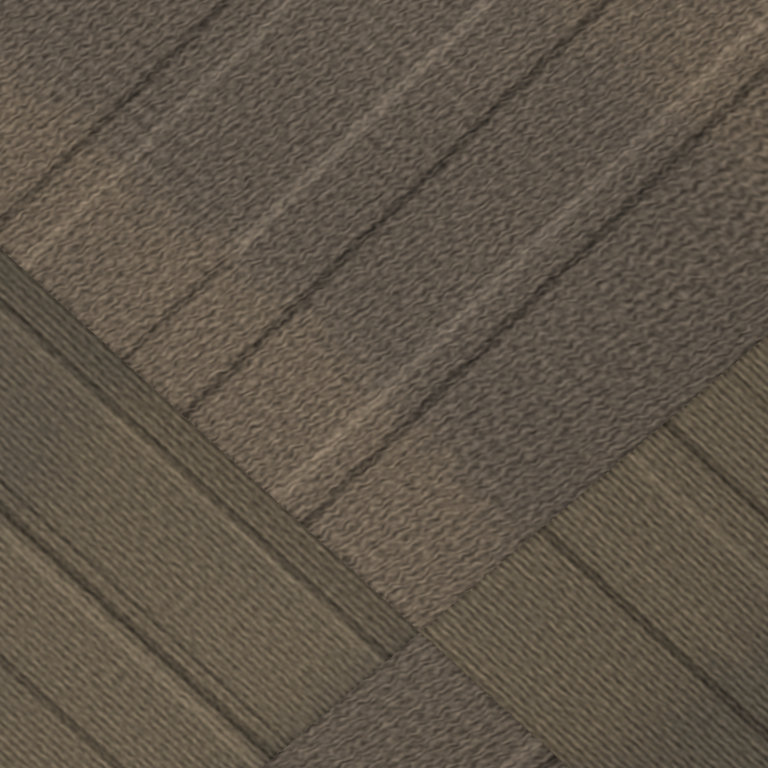
A Shadertoy shader for this texture:

```glsl
// Diagonal quarter-turned carpet tiles with ribbed yarn, dark and light pinstripes.
// A gently sheared tile frame picks each grain direction; gradient noise bends the
// ribs and breaks them into stitches, and broad yarn blocks shift the tone.

#define CORNER vec2(0.547, 0.177)   // where four tiles meet
#define ANGLE 0.777                 // tile rotation in radians
#define RIBS 108.0                  // ribs per tile
#define RIB_DEPTH 0.125
#define STITCH_DEPTH 0.30
#define FLECK_DEPTH 0.17
#define STITCH_TILT 0.17            // stitches lean off the stripe direction
#define SEAM_WIDTH 0.0055
#define TAN_YARN vec3(0.408, 0.361, 0.306)
#define GREY_YARN vec3(0.361, 0.326, 0.287)
#define TURNED_TINT vec3(0.965, 0.975, 0.945)

// Each stripe: position across tile, half width, shade, start along tile
const vec4 WIDE_SET[7] = vec4[7](
    vec4(0.206, 0.0080, -0.25, -1.0), vec4(0.255, 0.0105, 0.17, -1.0),
    vec4(0.416, 0.0080, -0.25, -1.0), vec4(0.523, 0.0065, -0.22, -1.0),
    vec4(0.523, 0.0085, 0.40, 0.19), vec4(0.703, 0.0085, 0.16, -1.0),
    vec4(0.762, 0.0070, -0.24, -1.0));
const vec4 EDGE_SET[7] = vec4[7](
    vec4(0.605, 0.0060, -0.23, -1.0), vec4(0.728, 0.0090, 0.14, -1.0),
    vec4(0.750, 0.0075, -0.28, -1.0), vec4(0.777, 0.0045, -0.17, -1.0),
    vec4(0.936, 0.0060, 0.10, -1.0), vec4(0.949, 0.0060, -0.24, -1.0),
    vec4(0.980, 0.0220, -0.09, -1.0));

vec2 hashGradient(vec2 cell) {
    float h = fract(sin(dot(cell, vec2(127.1, 311.7))) * 43758.55);
    return vec2(cos(6.28318 * h), sin(6.28318 * h));
}

float gradientNoise(vec2 p) {
    vec2 i = floor(p), f = fract(p);
    vec2 w = f * f * f * (f * (f * 6.0 - 15.0) + 10.0);
    vec2 e = vec2(0.0, 1.0);
    float low = mix(dot(hashGradient(i), f),
                    dot(hashGradient(i + e.yx), f - e.yx), w.x);
    float high = mix(dot(hashGradient(i + e.xy), f - e.xy),
                     dot(hashGradient(i + e.yy), f - e.yy), w.x);
    return mix(low, high, w.y);
}

// Rotate into the tile frame, with a slight fan near the lower seam
vec2 tileFrame(vec2 p) {
    vec2 q = p - CORNER;
    vec2 axis = vec2(cos(ANGLE), sin(ANGLE));
    vec2 t = vec2(dot(q, axis), dot(q, vec2(-axis.y, axis.x)));
    float fan = 1.0 - smoothstep(0.0, 0.22, t.y);
    return t + vec2(0.053 * t.y, 0.07 * t.x * fan);
}

float stripeShade(vec4 stripe, float along, float across) {
    float d = abs(across - stripe.x);
    float line = 1.0 - smoothstep(0.25 * stripe.y, 1.3 * stripe.y, d);
    return stripe.z * line * smoothstep(-0.03, 0.03, along - stripe.w);
}

void mainImage(out vec4 fragColor, in vec2 fragCoord) {
    vec2 p = fragCoord / iResolution.y;
    vec2 t = tileFrame(p);
    vec2 cell = floor(t), local = fract(t);

    // Checkerboard of grain directions
    bool turned = mod(cell.x + cell.y, 2.0) > 0.5;
    bool edged = turned && cell.x < 0.0;
    bool plainTurned = turned && !edged;
    float along = turned ? local.y : local.x;
    float across = turned ? local.x : local.y;
    vec2 yarn = vec2(along, across) + 7.0 * cell;

    // Broad blocks of tan and grey yarn with ragged ends
    float ragged = along + 0.04 * gradientNoise(yarn * vec2(12.0, 45.0));
    float block = fract(ragged - (edged ? 0.3 : 0.0));
    float grey = smoothstep(0.13, 0.25, block) * (1.0 - smoothstep(0.66, 0.78, block));
    if (cell.x < 0.0 && cell.y < 0.0) grey = 0.7;
    float cloud = gradientNoise(yarn * vec2(4.0, 7.0) + 3.0);
    vec3 color = mix(TAN_YARN, GREY_YARN, clamp(grey + 0.5 * cloud, 0.0, 1.0));
    color *= turned ? TURNED_TINT : vec3(1.0);

    // Ribs bent by noise, then broken into short leaning stitches
    float lean = turned ? 0.0 : STITCH_TILT;
    vec2 thread = yarn + vec2(0.0, lean * along);
    float bend = gradientNoise(thread * vec2(85.0, 70.0));
    float ribs = sin(6.28318 * RIBS * thread.y + (turned ? 1.3 : 4.5) * bend);
    float broken = 1.0 + 1.3 * gradientNoise(thread * vec2(70.0, 90.0) + 57.0);
    float stitch = gradientNoise(thread * vec2(80.0, 135.0) + 19.0);
    float fleck = gradientNoise(thread * vec2(150.0, 190.0) + 41.0);
    float shade = RIB_DEPTH * ribs * broken * (plainTurned ? 1.1 : 0.85);
    shade += (turned ? 0.65 : 1.0) * (STITCH_DEPTH * stitch + FLECK_DEPTH * fleck);

    // Pinstripes with a small wobble
    float wobbled = across + 0.003 * gradientNoise(yarn * vec2(35.0, 4.0));
    for (int i = 0; i < 7; i++) {
        vec4 stripe = edged ? EDGE_SET[i] : WIDE_SET[i];
        if (plainTurned && stripe.z > 0.0) stripe.z *= 0.25;
        shade += stripeShade(stripe, along, wobbled);
    }

    // Single pale threads in the two lower tiles
    if (cell.x < 0.0 && cell.y < 0.0)
        shade += stripeShade(vec4(0.793, 0.009, 0.18, 0.88), along, wobbled);
    if (plainTurned)
        shade += stripeShade(vec4(0.354, 0.008, 0.12, -1.0), along, wobbled);

    // Seams and uneven light
    vec2 toSeam = min(local, 1.0 - local);
    float seam = 1.0 - smoothstep(0.0, 1.4 * SEAM_WIDTH, min(toSeam.x, toSeam.y));
    shade -= 0.15 * seam;
    float light = 1.02 + 0.05 * gradientNoise(p * 3.0 + 5.0);
    light -= 0.08 * smoothstep(0.75, 1.35, p.x + 0.6 * (1.0 - p.y));

    fragColor = vec4(clamp(color * (1.0 + shade) * light, 0.0, 1.0), 1.0);
}
```
